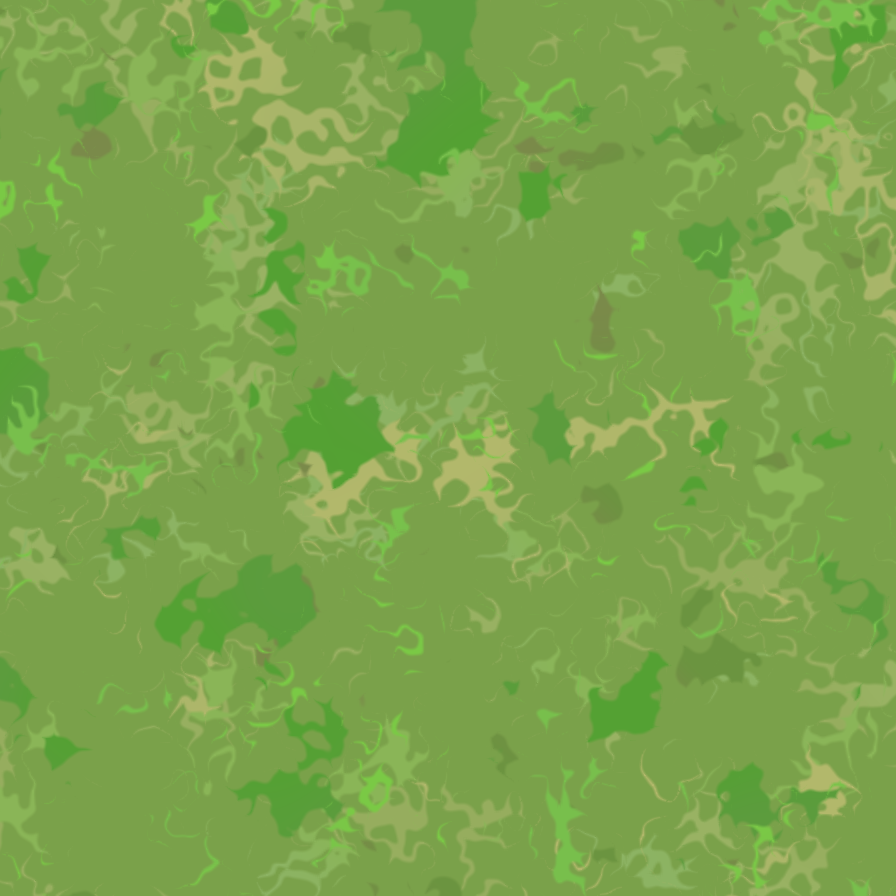
This texture is drawn by a WebGL 2 fragment shader. Its source:

```glsl
#version 300 es
precision highp float;

// Meadow ground cover: flat ragged patches of dry, lush and muted growth on
// a grass base. Each layer thresholds broad gradient noise minus a ridge
// noise, which gives solid patches that fray into branching filaments.

uniform vec2 u_resolution;
out vec4 fragColor;

const float EDGE_SOFTNESS = 0.0026;
const float RIDGE_SCALE = 23.0;

const vec3 GRASS = vec3(0.48, 0.63, 0.29);

// Unit gradient from an integer lattice hash
vec2 latticeGradient(ivec2 cell) {
    uvec2 c = uvec2(cell);
    uint h = c.x * 1597334677u ^ c.y * 3812015801u;
    h = (h ^ (h >> 15)) * 2246822519u;
    h = (h ^ (h >> 13)) * 3266489917u;
    h ^= h >> 16;
    float angle = float(h & 65535u) * 6.28319 / 65536.0;
    return vec2(cos(angle), sin(angle));
}

float gradientNoise(vec2 p) {
    vec2 cell = floor(p);
    vec2 f = p - cell;
    ivec2 i = ivec2(cell);
    vec2 w = f * f * f * (f * (f * 6.0 - 15.0) + 10.0);
    float a = dot(latticeGradient(i), f);
    float b = dot(latticeGradient(i + ivec2(1, 0)), f - vec2(1, 0));
    float c = dot(latticeGradient(i + ivec2(0, 1)), f - vec2(0, 1));
    float d = dot(latticeGradient(i + ivec2(1, 1)), f - vec2(1, 1));
    return mix(mix(a, b, w.x), mix(c, d, w.x), w.y);
}

float fractalNoise(vec2 p, int octaves) {
    float sum = 0.0;
    float amplitude = 1.0;
    for (int i = 0; i < octaves; i++) {
        sum += amplitude * gradientNoise(p);
        p = mat2(1.6, 1.2, -1.2, 1.6) * p + 17.3;
        amplitude *= 0.5;
    }
    return sum;
}

// Positive inside a patch; a larger fray gives thinner, stringier growth
float patchField(vec2 p, float seed, float scale, float level, float fray) {
    vec2 offset = seed * vec2(13.7, 29.1);
    float broad = fractalNoise(p * scale + offset, 3);
    float ridge = abs(fractalNoise(p * RIDGE_SCALE + offset.yx, 2));
    return broad - level - fray * ridge;
}

// Turns a field into coverage with an edge of constant width
float coverage(float field) {
    float slope = length(vec2(dFdx(field), dFdy(field))) * u_resolution.y;
    float softness = max(EDGE_SOFTNESS, 0.7 / u_resolution.y);
    return smoothstep(-softness, softness, field / max(slope, 7.0));
}

// Slowly drifting tint, nearly flat inside any one patch
vec3 driftingTint(vec2 p, float seed, vec3 first, vec3 second) {
    float n = gradientNoise(p * 4.0 + seed * vec2(31.3, 11.9));
    return mix(first, second, smoothstep(-0.18, 0.22, n));
}

void main() {
    vec2 p = gl_FragCoord.xy / u_resolution.y;
    vec3 color = GRASS;

    // Pale olive growth
    vec3 tint = driftingTint(p, 1.0, vec3(0.59, 0.68, 0.37), vec3(0.60, 0.70, 0.39));
    color = mix(color, tint, coverage(patchField(p, 1.0, 6.5, 0.16, 1.6)));

    // Fresh light green sprigs
    tint = driftingTint(p, 2.0, vec3(0.54, 0.71, 0.34), vec3(0.55, 0.70, 0.39));
    color = mix(color, tint, coverage(patchField(p, 2.0, 8.0, 0.18, 1.8)));

    // Dry straw patches
    tint = driftingTint(p, 3.0, vec3(0.70, 0.72, 0.42), vec3(0.66, 0.71, 0.41));
    color = mix(color, tint, coverage(patchField(p, 3.0, 4.6, 0.23, 1.0)));

    // Muted olive and brown spots
    tint = driftingTint(p, 4.0, vec3(0.42, 0.58, 0.25), vec3(0.48, 0.54, 0.29));
    color = mix(color, tint, coverage(patchField(p, 4.0, 8.5, 0.41, 0.35)));

    // Lush dark clumps
    tint = driftingTint(p, 5.0, vec3(0.36, 0.61, 0.24), vec3(0.33, 0.63, 0.20));
    color = mix(color, tint, coverage(patchField(p, 5.0, 6.0, 0.27, 0.4)));

    // Vivid thin shoots
    tint = driftingTint(p, 6.0, vec3(0.47, 0.75, 0.30), vec3(0.48, 0.79, 0.27));
    color = mix(color, tint, coverage(patchField(p, 6.0, 10.0, 0.28, 2.0)));

    fragColor = vec4(color, 1.0);
}
```
